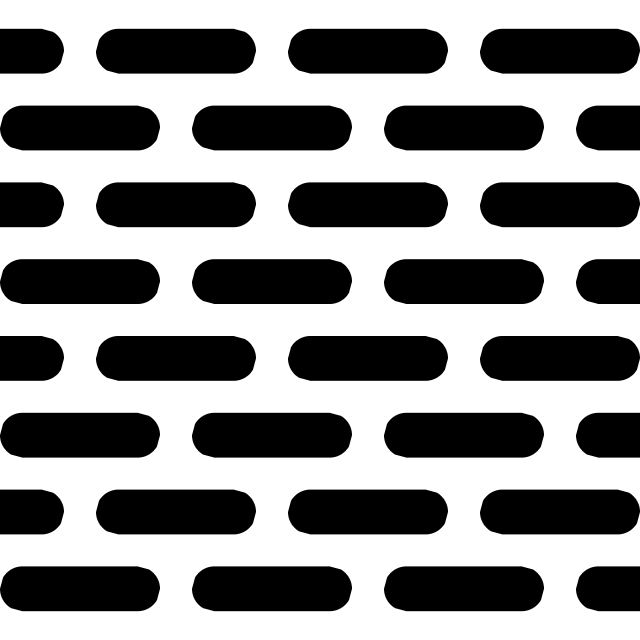
Give the GLSL for this pattern, as a WebGL 1 fragment shader.

```glsl
precision highp float;
// Black horizontal capsules on white, staggered by half a period in alternate rows.

uniform vec2 u_resolution;

// Signed distance to a capsule whose round caps each have two flat facets.
float facetedCapsule(vec2 p, float halfSpan, float radius) {
    // A half turn maps one cap onto the other
    p = p.x < 0.0 ? -p : p;
    vec2 q = p - vec2(halfSpan, 0.0);
    float capsule = length(vec2(max(q.x, 0.0), q.y)) - radius;

    // Each facet is the chord of a 30 degree arc, centred at 75 and -15 degrees
    vec2 facetNormal = vec2(cos(radians(75.0)), sin(radians(75.0)));
    float facets = max(dot(q, facetNormal), dot(q, vec2(facetNormal.y, -facetNormal.x)));
    return max(capsule, facets - radius * cos(radians(15.0)));
}

void main() {
    vec2 uv = gl_FragCoord.xy / u_resolution.y;
    float pixel = 1.0 / u_resolution.y;

    // Rows, with odd ones shifted by half a period
    float row = floor((uv.y - 0.02) / 0.12);
    float shift = 0.15 * mod(row, 2.0);

    // Position relative to the capsule centre in this cell
    vec2 p;
    p.x = mod(uv.x - shift + 0.025, 0.3) - 0.15;
    p.y = uv.y - 0.08 - 0.12 * row;

    float d = facetedCapsule(p, 0.09, 0.035);
    float ink = clamp(0.5 - d / pixel, 0.0, 1.0);
    gl_FragColor = vec4(vec3(1.0 - ink), 1.0);
}
```
